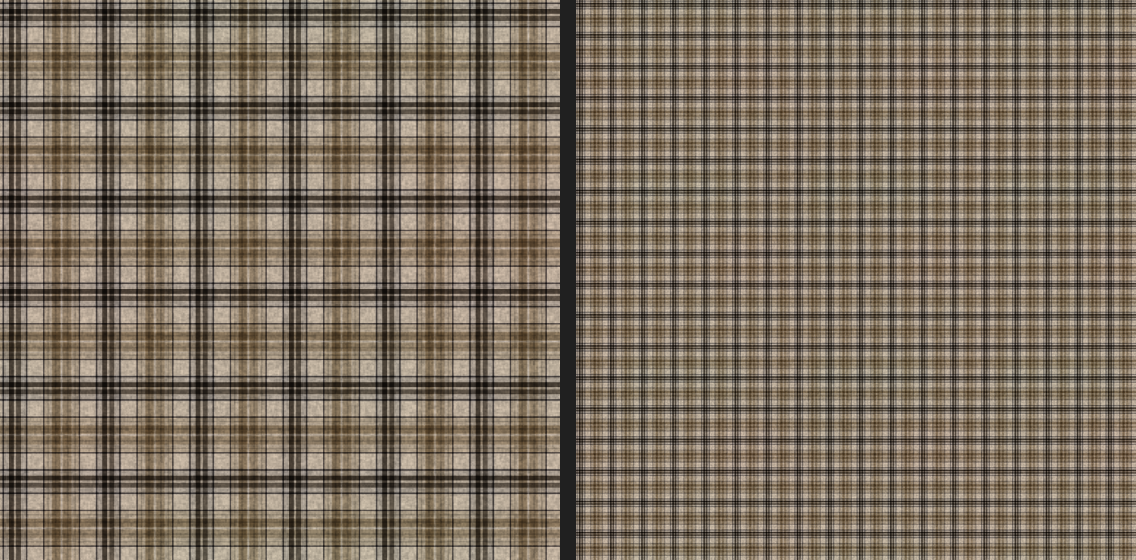
Left, the tile; right, the same tile 3 across and 3 down.
This pattern is drawn by a Shadertoy shader. Its source:

```glsl
// Brushed plaid cloth: one symmetric stripe sequence is used for warp and weft.
// Each direction yields a dye filter; the filters multiply where they cross,
// then pale threads, fibre grain and a slow wrapping tint are laid on top.

const float REPEATS = 6.0;        // setts across and down
const float THREADS = 128.0;      // length units in one sett
const float SETT_CENTRE = 20.5;   // middle of the dark pair, in threads
const float EDGE = 0.8;           // softness of stripe edges, in threads
const float GRAIN = 0.16;         // strength of fibre grain
const float TINT = 0.035;         // strength of slow dye variation
const float DEPTH = 1.15;         // extra darkening where two dyes cross
const vec3 GROUND = vec3(0.740, 0.682, 0.610);
const vec3 PALE = vec3(0.730, 0.690, 0.660);
const vec3 DARK_DYE = vec3(0.43, 0.41, 0.39);
const vec3 GREY_DYE = vec3(0.88, 0.89, 0.91);
const vec3 LINE_DYE = vec3(0.45, 0.44, 0.46);
const vec3 TAN_DYE = vec3(0.91, 0.895, 0.865);
const vec3 BROWN_DYE = vec3(0.80, 0.765, 0.705);

float hash(ivec2 cell) {
    uvec2 q = uvec2(cell) * uvec2(1597334673u, 3812015801u);
    uint n = (q.x ^ q.y) * 1597334673u;
    n = (n ^ (n >> 15)) * 2246822519u;
    return float((n ^ (n >> 13)) & 65535u) / 65535.0;
}

// Value noise over the unit square, wrapping after a whole number of cells
float wrapNoise(vec2 uv, ivec2 cells, int seed) {
    vec2 p = uv * vec2(cells);
    ivec2 i = ivec2(floor(p));
    vec2 f = fract(p);
    f = f * f * (3.0 - 2.0 * f);
    ivec2 a = (i % cells + cells) % cells;
    ivec2 b = (a + 1) % cells;
    a += seed;
    b += seed;
    return mix(mix(hash(a), hash(ivec2(b.x, a.y)), f.x),
               mix(hash(ivec2(a.x, b.y)), hash(b), f.x), f.y);
}

// Coverage of a band between two distances from the sett centre
float band(float d, float start, float end, float soft) {
    return smoothstep(start - soft, start + soft, d)
         * (1.0 - smoothstep(end - soft, end + soft, d));
}

// Dye filter in rgb, amount of pale thread in alpha
vec4 sett(float t, float soft) {
    float offset = mod(t - SETT_CENTRE + 0.5 * THREADS, THREADS) - 0.5 * THREADS;
    float d = abs(offset);
    float side = smoothstep(-1.0, 1.0, offset);
    vec3 dye = vec3(1.0);

    // Dark pair with its grey border
    dye *= mix(vec3(1.0), DARK_DYE, band(d, 1.6, 8.2, soft) * mix(1.1, 0.9, side));
    dye *= mix(vec3(1.0), GREY_DYE, band(d, 8.0, 18.0, soft * 1.5));
    dye *= 1.0 - 0.12 * band(d, -2.0, 1.6, soft);

    // Narrow guard lines
    dye *= mix(vec3(1.0), LINE_DYE, band(d, 14.9, 17.0, soft));
    dye *= mix(vec3(1.0), LINE_DYE, band(d, 38.5, 40.5, soft));

    // Tan field with brown stripes and fine dark threads
    dye *= mix(vec3(1.0), TAN_DYE, band(d, 40.0, 70.0, soft));
    dye *= mix(vec3(1.0), BROWN_DYE, band(d, 51.0, 62.0, soft * 1.4) * mix(0.75, 1.15, side));
    dye *= 1.0 - 0.14 * band(d, 44.5, 46.5, soft) - 0.14 * band(d, 54.5, 57.0, soft);

    float pale = 0.10 * band(d, -2.0, 0.8, soft) + 0.55 * band(d, 63.2, 66.0, soft)
               + 0.25 * band(d, 48.2, 49.8, soft) + 0.25 * band(d, 11.0, 12.6, soft);
    return vec4(dye, pale);
}

void mainImage(out vec4 fragColor, in vec2 fragCoord) {
    vec2 uv = fragCoord / iResolution.xy;
    vec2 threads = vec2(uv.x, 1.0 - uv.y) * REPEATS * THREADS;
    vec2 soft = max(vec2(EDGE), 0.55 * REPEATS * THREADS / iResolution.xy);

    vec4 warp = sett(threads.x, soft.x);
    vec4 weft = sett(threads.y, soft.y);

    // Fibres run along their own threads
    float warpFibre = wrapNoise(uv, ivec2(320, 128), 11) - 0.5;
    float weftFibre = wrapNoise(uv, ivec2(128, 320), 503) - 0.5;
    float fleck = wrapNoise(uv, ivec2(384), 907) - 0.5;

    // Dye crossing, deepened where both directions are dark
    vec3 color = GROUND * warp.rgb * weft.rgb;
    color *= 1.0 - DEPTH * (1.0 - warp.rgb) * (1.0 - weft.rgb);

    // Pale threads broken up by the fibres, dimmed under dark crossings
    vec3 paleWarp = PALE * mix(vec3(1.0), weft.rgb, 0.7);
    vec3 paleWeft = PALE * mix(vec3(1.0), warp.rgb, 0.7);
    color = mix(color, paleWarp, clamp(warp.a * (0.9 + warpFibre), 0.0, 1.0));
    color = mix(color, paleWeft, clamp(weft.a * (0.9 + weftFibre), 0.0, 1.0));

    // Slow drift between warm and green, stronger on the dyed stripes
    float drift = wrapNoise(uv, ivec2(2, 6), 211) + wrapNoise(uv, ivec2(6, 3), 307) - 1.0;
    float dyed = 1.0 - 0.6 * warp.g * weft.g;
    color *= 1.0 + TINT * drift * dyed * vec3(1.0, -0.8, -0.3);

    // Brushed heather grain
    color *= 1.0 + GRAIN * (warpFibre + weftFibre + 0.8 * fleck) * (0.4 + dyed);
    fragColor = vec4(clamp(color, 0.0, 1.0), 1.0);
}
```
